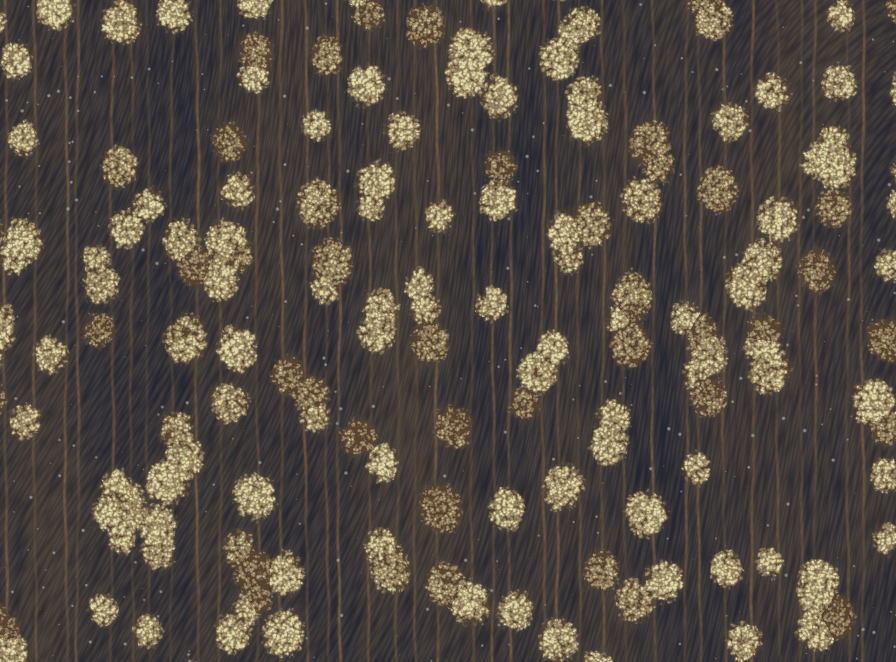
Write a Shadertoy shader that draws this texture.

```glsl
// Polished cross-section of dark wood: pale clogged pores, thin upright rays and fine fibres.

vec2 hash2(vec2 p) {
    vec3 q = fract(vec3(p.xyx) * vec3(0.1031, 0.1030, 0.0973));
    q += dot(q, q.yzx + 33.33);
    return fract((q.xx + q.yz) * q.zy);
}

mat2 rotation(float angle) {
    float c = cos(angle), s = sin(angle);
    return mat2(c, s, -s, c);
}

// Layered sines, roughly -1 to 1
float waves(vec2 p) {
    float sum = 0.0, amplitude = 0.55;
    for (int i = 0; i < 4; i++) {
        sum += amplitude * sin(p.x + 1.6 * sin(p.y + float(i))) * cos(0.7 * p.y - 0.4 * p.x);
        p = rotation(1.1) * p * 1.8 + 3.7;
        amplitude *= 0.65;
    }
    return sum;
}

// Cellular noise: distance to the nearest point, and a random value of that point
vec2 cellular(vec2 p) {
    vec2 cell = floor(p), nearest = vec2(9.0, 0.0);
    for (int j = -1; j <= 1; j++)
    for (int i = -1; i <= 1; i++) {
        vec2 id = cell + vec2(i, j);
        float d = length(id + hash2(id) - p);
        if (d < nearest.x) nearest = vec2(d, hash2(id + 71.3).x);
    }
    return nearest;
}

// Scattered pores of one to three lobes: signed distance and tone
vec2 pores(vec2 p, float spacing) {
    vec2 cell = floor(p / spacing), nearest = vec2(9.0, 0.0);
    for (int j = -1; j <= 1; j++)
    for (int i = -1; i <= 1; i++) {
        vec2 id = cell + vec2(i, j);
        vec2 kind = hash2(id + 17.0);
        if (kind.x > 0.82) continue;
        vec2 centre = (id + 0.1 + 0.8 * hash2(id)) * spacing;
        int lobes = 1 + int(kind.y > 0.62) + int(kind.y > 0.92);
        for (int k = 0; k < lobes; k++) {
            vec2 h = hash2(id + 40.0 + 9.0 * float(k));
            float radius = mix(0.019, 0.031, h.x);
            float d = length((p - centre) * vec2(1.0, 0.88)) - radius;
            if (d < nearest.x) nearest = vec2(d, h.y);
            centre += vec2((h.y - 0.5) * 0.05, 0.036 - 0.02 * float(k));
        }
    }
    return nearest;
}

// Upright wavering lines: x is the sharp core, y the soft glow around it
vec2 rays(vec2 p, float spacing, float pixel) {
    float column = floor(p.x / spacing);
    vec2 light = vec2(0.0);
    for (int i = -1; i <= 1; i++) {
        float id = column + float(i);
        vec2 h = hash2(vec2(id, 5.0));
        float x = (id + 0.15 + 0.7 * h.x) * spacing;
        x += 0.0022 * sin(p.y * 9.0 + 40.0 * h.y) + 0.0009 * sin(p.y * 47.0 + 20.0 * h.x);
        float d = abs(p.x - x);
        float strength = mix(0.45, 1.0, h.y) * (0.8 + 0.3 * sin(p.y * 13.0 + 60.0 * h.x));
        float core = 1.0 - smoothstep(0.0005, 0.0022 + pixel, d);
        light = max(light, strength * vec2(core, exp(-d / 0.004)));
    }
    return light;
}

// Tiny dust dots of random size
float dust(vec2 p, float density, float pixel) {
    vec2 point = cellular(p * density);
    float radius = 0.0024 * smoothstep(0.8, 1.0, point.y);
    float d = point.x / density;
    return (1.0 - smoothstep(radius - pixel, radius + pixel, d)) * step(0.8, point.y);
}

vec3 poreColour(float v) {
    vec3 brown = vec3(0.34, 0.26, 0.19), tan_ = vec3(0.57, 0.50, 0.37), cream = vec3(0.88, 0.86, 0.66);
    return mix(mix(brown, tan_, smoothstep(0.0, 0.45, v)), cream, smoothstep(0.4, 1.0, v));
}

void mainImage(out vec4 fragColor, in vec2 fragCoord) {
    vec2 p = fragCoord / iResolution.y;
    float pixel = 1.0 / iResolution.y;
    vec3 navy = vec3(0.155, 0.163, 0.205), umber = vec3(0.285, 0.245, 0.215);
    vec3 rayBrown = vec3(0.48, 0.38, 0.26), dustGrey = vec3(0.62, 0.66, 0.65);

    // Ground with warm bands and slanted fibres
    float warmth = 0.42 + 0.4 * waves(vec2(p.x * 16.0, p.y * 3.0));
    vec2 slanted = rotation(0.38 + 0.12 * sin(p.x * 3.0 + p.y * 2.0)) * p;
    float fibre = 0.5 - cellular(slanted * vec2(190.0, 22.0)).x;
    vec3 colour = mix(navy, umber, clamp(warmth + 0.7 * fibre, 0.0, 1.0));
    colour += 0.045 * fibre;

    // Rays
    vec2 ray = rays(p, 0.036, pixel);
    float fleck = 1.15 - 0.7 * cellular(p * vec2(170.0, 90.0)).x;
    colour = mix(colour, umber * 1.1, 0.55 * ray.y);
    colour = mix(colour, rayBrown, clamp(0.75 * ray.x * fleck, 0.0, 1.0));
    colour = mix(colour, dustGrey, 0.75 * dust(p, 42.0, pixel));

    // Pores with ragged rims and crystalline filling
    vec2 pore = pores(p, 0.104);
    float coarse = cellular(p * 115.0 + 0.5 * waves(p * 90.0)).x;
    float fine = cellular(p * 210.0 + 8.0).x;
    float d = pore.x + 0.004 * waves(p * 75.0) + 0.007 * (coarse - 0.45);
    float tone = smoothstep(0.0, 0.45, pore.y);
    float filling = mix(0.2, 0.56, tone) + 0.85 * (0.45 - coarse) + 0.65 * (0.45 - fine);
    filling += 0.16 * waves(p * 60.0 + 5.0) - 0.25 * smoothstep(-0.008, 0.0, d);
    colour = mix(colour, umber * 1.15, 0.6 * exp(-max(d, 0.0) / 0.005));
    colour = mix(colour, poreColour(filling), 1.0 - smoothstep(-0.003, 0.002 + pixel, d));

    fragColor = vec4(colour, 1.0);
}
```
